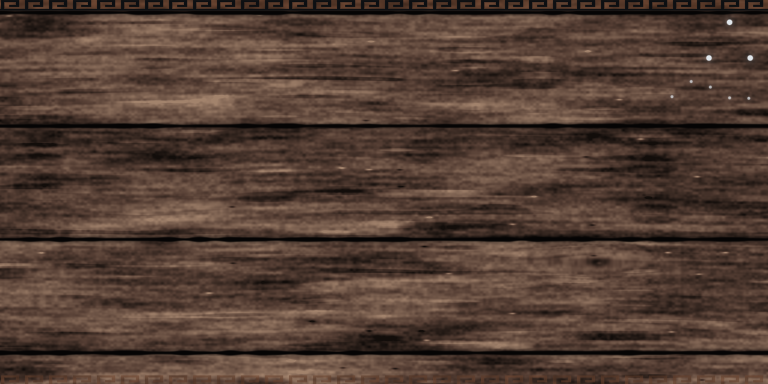
Write a Shadertoy shader that draws this texture.

```glsl
#define PITCH 0.2955        // plank height
#define FIRST_SEAM 0.081    // height of the lowest seam
#define SEAM_HALF 0.0045    // half the seam width
#define KEY_COUNT 16.0      // key units per canvas height
#define TRIM_BOTTOM 0.972   // lower edge of the top key band
#define BASE_TONE 0.335
#define KNOT vec2(1.555, 0.318)

const vec3 DARK = vec3(0.07, 0.05, 0.04);
const vec3 BROWN = vec3(0.33, 0.24, 0.20);
const vec3 PALE = vec3(0.52, 0.41, 0.34);
const vec3 GAP = vec3(0.02, 0.015, 0.015);
const vec3 COPPER = vec3(0.46, 0.29, 0.20);
const vec3 STEEL = vec3(0.05, 0.06, 0.07);

float hash(vec2 p) {
    vec3 q = fract(p.xyx * vec3(0.1031, 0.1030, 0.0973));
    q += dot(q, q.yzx + 33.33);
    return fract((q.x + q.y) * q.z);
}

float noise(vec2 p) {
    vec2 i = floor(p), f = fract(p);
    f = f * f * (3.0 - 2.0 * f);
    float low = mix(hash(i), hash(i + vec2(1, 0)), f.x);
    float high = mix(hash(i + vec2(0, 1)), hash(i + vec2(1, 1)), f.x);
    return mix(low, high, f.y);
}

// Soft elliptical patch
float smudge(vec2 p, vec2 center, vec2 radius) {
    vec2 q = (p - center) / radius;
    return exp(-dot(q, q));
}

// Filled box with soft edges
float bar(vec2 p, vec2 lo, vec2 hi, vec2 soft) {
    vec2 c = smoothstep(-soft, soft, p - lo) * smoothstep(-soft, soft, hi - p);
    return c.x * c.y;
}

// One hooked unit of the key border, v runs 0 to 1 over the band
float keyBorder(float x, float v, vec2 soft) {
    vec2 u = vec2(fract(x * KEY_COUNT), v);
    float k = bar(u, vec2(0.04, 0.0), vec2(0.18, 1.0), soft);
    k = max(k, bar(u, vec2(0.04, 0.8), vec2(0.80, 1.0), soft));
    k = max(k, bar(u, vec2(0.66, 0.35), vec2(0.80, 1.0), soft));
    k = max(k, bar(u, vec2(0.38, 0.35), vec2(0.80, 0.55), soft));
    return max(k, bar(u, vec2(-1.0, 0.0), vec2(2.0, 0.18), soft));
}

vec3 woodColor(float tone) {
    vec3 low = mix(DARK, BROWN, clamp((tone - 0.07) / 0.26, 0.0, 1.0));
    return mix(low, PALE, clamp((tone - 0.33) / 0.19, 0.0, 1.6));
}

float grain(vec2 p, float plank) {
    // Fibres part around the knot
    vec2 k = (p - KNOT) / vec2(0.13, 0.04);
    p.y -= 0.025 * k.y * exp(-dot(k, k));
    p.y += 0.010 * (noise(vec2(p.x * 2.5, plank * 7.0)) - 0.5);
    p += plank * vec2(5.3, 2.7) + 11.0;
    float t = 0.22 * (noise(p * vec2(3.0, 9.0)) - 0.5);
    t += 0.20 * (noise(p * vec2(4.0, 38.0)) - 0.5);
    t += 0.20 * (noise(p * vec2(7.0, 115.0)) - 0.5);
    t += 0.13 * (noise(p * vec2(55.0, 130.0)) - 0.5);
    t += 0.08 * (noise(p * vec2(130.0, 160.0)) - 0.5);
    t -= 0.13 * smoothstep(0.70, 0.92, noise(p * vec2(5.0, 62.0) + 31.0));
    t += 0.12 * smoothstep(0.74, 0.95, noise(p * vec2(6.0, 75.0) + 57.0));
    return t;
}

// Large stains and worn streaks, roughened by noise
float wear(vec2 p) {
    float dark = smudge(p, vec2(1.10, 0.635), vec2(0.60, 0.035));
    dark += smudge(p, vec2(1.24, 0.135), vec2(0.20, 0.025));
    dark += 0.7 * smudge(p, vec2(1.38, 0.80), vec2(0.25, 0.018));
    dark += 0.6 * smudge(p, vec2(1.80, 0.51), vec2(0.15, 0.03));
    dark += 0.6 * smudge(p, vec2(0.60, 0.265), vec2(0.20, 0.02));
    float light = smudge(p, vec2(0.50, 0.425), vec2(0.55, 0.035));
    light += smudge(p, vec2(0.45, 0.178), vec2(0.40, 0.012));
    light += smudge(p, vec2(0.15, 0.745), vec2(0.40, 0.025));
    light += 0.7 * smudge(p, vec2(0.55, 0.84), vec2(0.35, 0.08));
    float rough = 0.5 + noise(p * vec2(9.0, 60.0));
    return rough * (0.09 * light - 0.17 * dark);
}

void mainImage(out vec4 fragColor, in vec2 fragCoord) {
    vec2 p = fragCoord / iResolution.y;
    float px = 1.0 / iResolution.y;

    // Planks
    float row = (p.y - FIRST_SEAM) / PITCH;
    float plank = floor(row), f = row - plank;
    float tone = BASE_TONE + grain(p, plank) + wear(p);
    tone += 0.05 * (hash(vec2(plank + 4.0, 8.0)) - 0.5);
    tone += 0.07 * smoothstep(0.93, 0.97, f) * noise(p * vec2(14.0, 50.0));
    tone -= 0.28 * smudge(p, KNOT, vec2(0.022, 0.012));
    tone += 0.16 * smudge(p, KNOT + vec2(0.005, -0.003), vec2(0.007, 0.004));

    // Sparse chips, pale or dark
    vec2 cells = p * vec2(14.0, 40.0), id = floor(cells);
    vec2 chip = fract(cells) - 0.3 - 0.4 * vec2(hash(id + 3.0), hash(id + 9.0));
    float pick = hash(id + 21.0);
    float chipMask = step(0.955, pick) * smudge(chip, vec2(0), vec2(0.12, 0.10));
    tone += chipMask * (pick > 0.975 ? 0.35 : -0.25);
    vec3 color = woodColor(tone);

    // Seams with a ragged edge and a soft shadow
    float d = min(f, 1.0 - f) * PITCH + 0.004 * (noise(p * vec2(25.0, 3.0)) - 0.5);
    color *= 1.0 - 0.45 * exp(-max(d - SEAM_HALF, 0.0) / 0.005);
    color = mix(GAP, color, smoothstep(-px, px, d - SEAM_HALF));

    // Key borders along the top and bottom
    float band = 1.0 - TRIM_BOTTOM;
    vec2 soft = 0.7 * px * vec2(KEY_COUNT, 1.0 / band);
    float worn = 0.6 + 0.4 * noise(p * vec2(40.0, 90.0));
    float top = smoothstep(-px, px, p.y - TRIM_BOTTOM);
    color = mix(color, COPPER * worn, 0.8 * top);
    color = mix(color, STEEL, keyBorder(p.x, (p.y - TRIM_BOTTOM) / band, soft));
    color = mix(color, COPPER * worn, 0.6 * keyBorder(p.x, p.y / band + 0.2, soft));

    // Sparkles: a triangle of large ones and a trail of small ones
    for (int i = 0; i < 8; i++) {
        float n = float(i), a = radians(90.0 + 120.0 * n);
        bool large = i < 3;
        vec2 spot = large ? vec2(1.90, 0.88) + 0.062 * vec2(cos(a), sin(a))
                          : vec2(1.60 + 0.05 * n, 0.74 + 0.06 * hash(vec2(n, 5.0)));
        float r = large ? 0.007 : 0.0035, dist = length(p - spot);
        float glow = smoothstep(r + px, r - px, dist) + 0.35 * exp(-dist / r);
        color = mix(color, vec3(0.88, 0.90, 0.92), min(glow, 1.0) * (large ? 1.0 : 0.75));
    }
    fragColor = vec4(clamp(color, 0.0, 1.0), 1.0);
}
```
